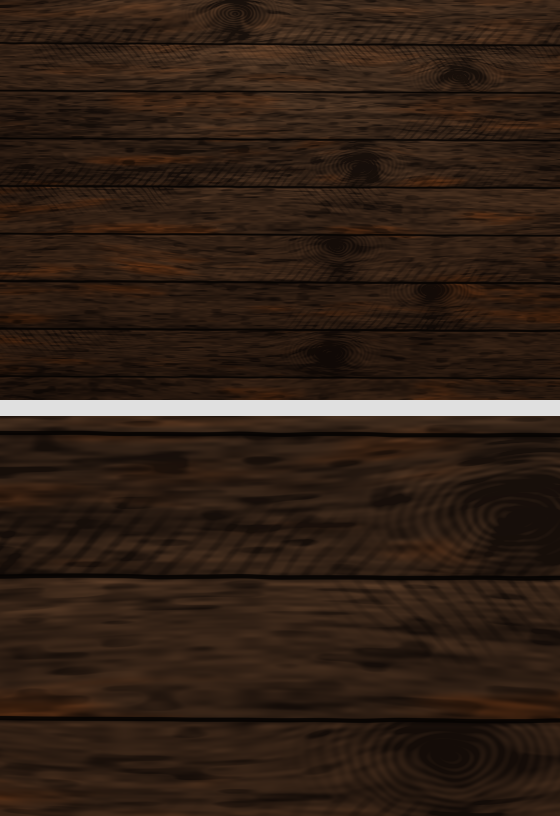
Top: the whole. Bottom: its middle third, enlarged.
Write a Shadertoy shader that draws this texture.

```glsl
// Dark stained wooden planks: nine horizontal boards with brushed grain, knots and saw marks.

float hash(vec2 p) {
    vec3 q = fract(vec3(p.xyx) * 0.1031);
    q += dot(q, q.yzx + 33.33);
    return fract((q.x + q.y) * q.z);
}

float noise(vec2 p) {
    vec2 i = floor(p), f = fract(p);
    f = f * f * (3.0 - 2.0 * f);
    return mix(mix(hash(i), hash(i + vec2(1, 0)), f.x),
               mix(hash(i + vec2(0, 1)), hash(i + vec2(1, 1)), f.x), f.y);
}

float fbm(vec2 p) {
    float sum = 0.0, amp = 0.53;
    for (int i = 0; i < 4; i++) {
        sum += amp * noise(p);
        p = p * 2.03 + 11.7;
        amp *= 0.5;
    }
    return sum;
}

// Knot centre per board: x across the canvas, y within the board (x < 0: no knot)
const vec2 KNOTS[9] = vec2[9](
    vec2(0.42, 0.37), vec2(0.82, 0.67), vec2(-1.0, 0.5), vec2(0.64, 0.57), vec2(-1.0, 0.5),
    vec2(0.60, 0.25), vec2(0.77, 0.15), vec2(0.59, 0.50), vec2(-1.0, 0.5));

void mainImage(out vec4 fragColor, in vec2 fragCoord) {
    vec2 uv = fragCoord / iResolution.xy;
    uv.y = 1.0 - uv.y;
    float aspect = iResolution.x / iResolution.y, pixel = 1.0 / iResolution.y;
    vec2 p = vec2(uv.x * aspect, uv.y);

    // Boards, very slightly tilted
    const float pitch = 0.119;
    float row = (p.y - 0.1077 - 0.004 * p.x) / pitch + 1.0;
    float id = clamp(floor(row), 0.0, 8.0), f = row - id;
    float seed = hash(vec2(id, 4.7));
    vec2 shift = vec2(id * 7.3, id * 13.1);

    // Grain height, swaying along the board and bending around the knot
    vec2 knot = KNOTS[int(id)];
    vec2 d = vec2(p.x - knot.x * aspect, (f - knot.y) * pitch);
    float around = exp(-dot(d * vec2(9.0, 20.0), d * vec2(9.0, 20.0)));
    float core = exp(-dot(d * vec2(24.0, 42.0), d * vec2(24.0, 42.0)));
    float sway = mix(0.015, 0.065, seed) * (noise(vec2(p.x * 2.6, p.y * 9.0) + shift) - 0.5);
    float h = p.y + sway - 0.75 * d.y * around + 0.03 * around * noise(p * 14.0);

    // Growth bands, fibres and open pores
    float bands = noise(vec2(p.x * 1.3, h * 75.0) + shift);
    float fibre = noise(vec2(p.x * 14.0, h * 210.0) + shift);
    float fine = noise(vec2(p.x * 50.0, h * 330.0) + shift);
    float pores = smoothstep(0.60, 0.85, noise(vec2(p.x * 28.0, h * 170.0) + shift + 40.0));
    float cloud = fbm(vec2(p.x * 3.0, p.y * 11.0) + shift);
    float tone = 0.53 + 0.24 * (bands - 0.5) + 0.36 * (fibre - 0.5) + 0.34 * (fine - 0.5)
               + 0.55 * (cloud - 0.5) + 0.16 * (seed - 0.5) - 0.28 * pores;

    // Knot rings and charred smudge
    float rings = sin(length(d * vec2(1.0, 1.8)) * 620.0 + 5.0 * noise(p * 40.0));
    tone += 0.15 * rings * around * smoothstep(0.1, 0.5, around);
    float smudge = exp(-pow(abs(d.x) * 22.0, 2.0)) * fbm(p * vec2(16.0, 26.0) + shift);
    tone -= 0.55 * smudge + 0.22 * core;

    // Slanted saw marks in patches along one edge of a board
    float lean = mod(id, 3.0) == 1.0 ? -0.9 : 0.9;
    float edge = lean < 0.0 ? f : 1.0 - f;
    float along = p.x + lean * p.y + 0.012 * noise(p * 25.0);
    float spacing = mix(30.0, 62.0, hash(vec2(id, 9.1)));
    float slot = fract(along * spacing + noise(vec2(along * 9.0, id)));
    float patches = smoothstep(0.48, 0.70, noise(vec2(p.x * 3.5, id * 5.3 + 2.0)))
                  * smoothstep(0.65, 0.08, edge + 0.3 * (noise(p * 30.0) - 0.5));
    float saw = smoothstep(0.3, 0.05, abs(slot - 0.5)) * patches;
    tone -= 0.36 * saw * (0.4 + 0.6 * fibre);

    // Stain: brown wood with worn amber streaks
    vec3 wood = mix(vec3(0.075, 0.040, 0.024), vec3(0.275, 0.168, 0.098), clamp(tone, 0.0, 1.15));
    float amber = smoothstep(0.50, 0.80, fbm(vec2(p.x * 4.0, h * 32.0) + shift + 70.0));
    amber *= (0.35 + 0.65 * smoothstep(0.1, 0.45, uv.y)) * (1.0 - smudge);
    wood = mix(wood, vec3(0.36, 0.175, 0.06) * (0.35 + 0.9 * clamp(tone, 0.0, 1.0)), 0.75 * amber);

    // Light from above, with a cool sheen that fades to a warm shade
    vec2 q = (uv - vec2(0.58, 0.08)) * 1.35;
    float glow = exp(-dot(q, q));
    float grey = dot(wood, vec3(0.4, 0.4, 0.2));
    wood = mix(wood, grey * vec3(1.28, 0.98, 0.72), 0.6 * glow * (1.0 - 0.7 * amber));
    wood *= 0.64 + 0.76 * glow;

    // Dark seams with a faint lit lip on the lower board
    float seamId = floor(row + 0.5);
    float gap = (row - seamId) * pitch + 0.0012 * (noise(vec2(p.x * 30.0, seamId)) - 0.5);
    float halfWidth = mix(0.0011, 0.0021, hash(vec2(seamId, 2.3)));
    float seam = 1.0 - smoothstep(halfWidth - 0.5 * pixel, halfWidth + pixel, abs(gap));
    wood *= 1.0 + 0.22 * exp(-pow((gap - 0.005) * 450.0, 2.0));
    wood *= 1.0 - 0.30 * exp(-abs(gap) * 260.0);
    wood = mix(wood, vec3(0.022, 0.012, 0.008), 0.9 * seam);

    fragColor = vec4(wood, 1.0);
}
```
